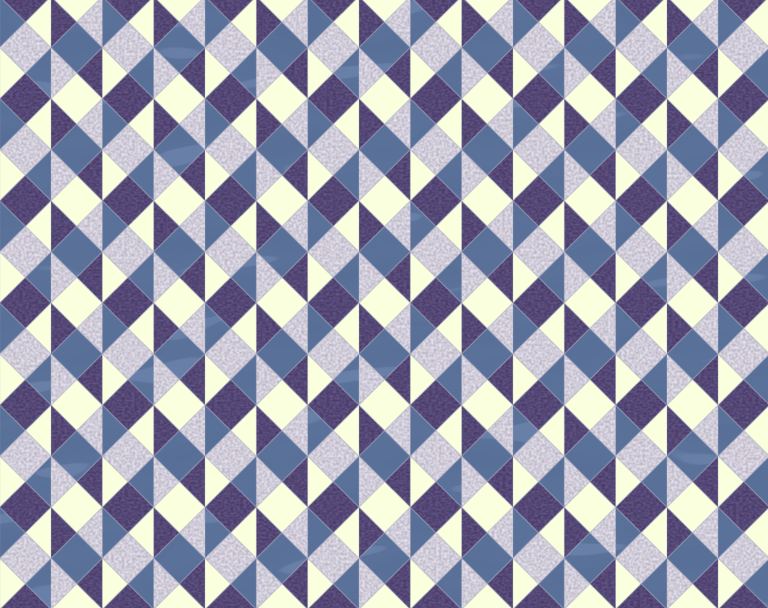
Give the GLSL for this pattern, as a Shadertoy shader.

```glsl
// Columns of alternating diamonds and side triangles in four grained colours, with pale seams.

const vec3 PURPLE = vec3(0.33, 0.28, 0.46);
const vec3 CREAM  = vec3(0.98, 1.00, 0.87);
const vec3 BLUE   = vec3(0.35, 0.44, 0.60);
const vec3 GREY   = vec3(0.82, 0.80, 0.85);
const vec3 SEAM   = vec3(0.68, 0.69, 0.77);

const vec2 CELL = vec2(0.0844, 0.0840);   // column width and diamond height
const vec2 SHIFT = vec2(0.005, 0.026);    // lattice offset, in cells
const int SAMPLES = 3;                    // antialiasing grid side

vec2 hashGradient(vec2 cell) {
    vec3 q = fract(cell.xyx * vec3(0.1031, 0.1030, 0.0973));
    q += dot(q, q.yzx + 33.33);
    float angle = 6.2832 * fract((q.x + q.y) * q.z);
    return vec2(cos(angle), sin(angle));
}

float gradientNoise(vec2 p) {
    vec2 i = floor(p), f = p - i;
    vec2 u = f * f * f * (f * (f * 6.0 - 15.0) + 10.0);
    float a = dot(hashGradient(i), f);
    float b = dot(hashGradient(i + vec2(1, 0)), f - vec2(1, 0));
    float c = dot(hashGradient(i + vec2(0, 1)), f - vec2(0, 1));
    float d = dot(hashGradient(i + vec2(1, 1)), f - vec2(1, 1));
    return mix(mix(a, b, u.x), mix(c, d, u.x), u.y);
}

// Each cloth has its own surface: speckle, fine weave, or faint wisps
vec3 greyCloth(vec2 uv) {
    return GREY + 0.16 * gradientNoise(uv * 230.0);
}

vec3 purpleCloth(vec2 uv) {
    return PURPLE + 0.10 * gradientNoise(uv * vec2(190.0, 280.0));
}

vec3 blueCloth(vec2 uv) {
    float wisp = gradientNoise(vec2(uv.x * 5.0, (uv.y - 0.12 * uv.x) * 24.0));
    return BLUE + 0.05 * smoothstep(0.32, 0.38, wisp) + 0.015 * wisp;
}

// Even columns hold purple and grey diamonds, odd ones cream and blue;
// the triangles of a column use the other pair.
vec3 cloth(bool greyPair, bool first, vec2 uv) {
    if (greyPair) return first ? purpleCloth(uv) : greyCloth(uv);
    return first ? CREAM : blueCloth(uv);
}

float seamMask(float dist, float halfWidth, float blur) {
    return 1.0 - smoothstep(halfWidth - blur, halfWidth + blur, dist);
}

vec3 pattern(vec2 uv, float pixel) {
    vec2 p = uv / CELL + SHIFT;
    bool evenColumn = (int(floor(p.x)) & 1) == 0;
    vec2 f = vec2(fract(p.x) - 0.5, p.y - floor(p.y + 0.5));
    float diamond = abs(f.x) + abs(f.y) - 0.5;

    vec3 color;
    if (diamond < 0.0) {
        bool evenRow = (int(floor(p.y + 0.5)) & 1) == 0;
        color = cloth(evenColumn, evenRow, uv);
    } else {
        bool evenGap = (int(floor(p.y)) & 1) == 0;
        bool leftSide = f.x < 0.0;
        bool first = evenColumn ? evenGap == leftSide : evenGap != leftSide;
        color = cloth(!evenColumn, first, uv);
    }

    // Hairline seams along the diagonals and column edges
    float blur = 0.3 * pixel / CELL.x;
    float diagonal = seamMask(abs(diamond) * 0.7071, 0.012, blur);
    float upright = seamMask(0.5 - abs(f.x), 0.010, blur);
    return mix(color, SEAM, max(0.55 * diagonal, 0.35 * upright));
}

void mainImage(out vec4 fragColor, in vec2 fragCoord) {
    float pixel = 1.0 / iResolution.y;
    vec3 sum = vec3(0.0);
    for (int j = 0; j < SAMPLES; j++) {
        for (int i = 0; i < SAMPLES; i++) {
            vec2 jitter = (vec2(i, j) + 0.5) / float(SAMPLES) - 0.5;
            sum += pattern((fragCoord + jitter) * pixel, pixel);
        }
    }
    fragColor = vec4(sum / float(SAMPLES * SAMPLES), 1.0);
}
```
